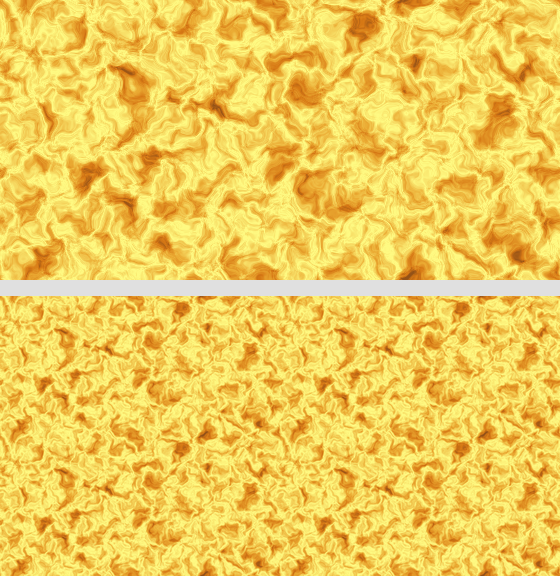
Top: one tile. Bottom: repeated 2 by 2.
Give the GLSL for this texture, as a Shadertoy shader.

```glsl
#define CELLS vec2(12.0, 6.0)
#define OCTAVES 6
#define WARP_OCTAVES 3
#define GAIN 0.6
#define CONTRAST 3.75
#define WARP 0.5
#define CREASE_SOFTNESS 0.04
#define GLOW vec3(1.0, 0.99, 0.52)
#define AMBER vec3(0.92, 0.67, 0.20)
#define RUST vec3(0.84, 0.47, 0.08)
#define CHAR vec3(0.58, 0.32, 0.09)

float hash(vec2 p) {
    return fract(sin(dot(p, vec2(127.1, 311.7))) * 43758.5453);
}

// Unit gradient at a lattice point, wrapped to the period
vec2 gradient(vec2 cell, vec2 period, float seed) {
    float angle = 6.28318 * hash(mod(cell, period) + seed);
    return vec2(cos(angle), sin(angle));
}

// Gradient noise that repeats after a whole number of cells
float tiledNoise(vec2 p, vec2 period, float seed) {
    vec2 i = floor(p);
    vec2 f = p - i;
    vec2 s = f * f * f * (f * (f * 6.0 - 15.0) + 10.0);
    vec2 e = vec2(1.0, 0.0);
    float a = dot(gradient(i, period, seed), f);
    float b = dot(gradient(i + e.xy, period, seed), f - e.xy);
    float c = dot(gradient(i + e.yx, period, seed), f - e.yx);
    float d = dot(gradient(i + e.xx, period, seed), f - e.xx);
    return mix(mix(a, b, s.x), mix(c, d, s.x), s.y);
}

// Octaves are shifted so that their lattice points do not line up
float tiledFbm(vec2 uv, int octaves, float seed) {
    float sum = 0.0;
    float amplitude = 1.0;
    vec2 period = CELLS;
    for (int k = 0; k < octaves; k++) {
        seed += 17.3;
        vec2 shift = vec2(0.37, 0.71) * seed;
        sum += amplitude * tiledNoise(uv * period + shift, period, seed);
        amplitude *= GAIN;
        period *= 2.0;
    }
    return sum;
}

// Bright creases cool through amber and rust to char
vec3 fireRamp(float depth) {
    vec3 color = mix(GLOW, AMBER, clamp(depth / 1.36, 0.0, 1.0));
    color = mix(color, RUST, clamp((depth - 1.36) / 0.94, 0.0, 1.0));
    return mix(color, CHAR, clamp((depth - 2.3) / 0.9, 0.0, 1.0));
}

void mainImage(out vec4 fragColor, in vec2 fragCoord) {
    vec2 uv = fragCoord / iResolution.xy;

    // Bending the domain pulls the blobs into wisps
    vec2 bend = vec2(tiledFbm(uv, WARP_OCTAVES, 5.9), tiledFbm(uv, WARP_OCTAVES, 91.4));
    uv += WARP * bend / CELLS;

    // Folding the noise at zero makes the glowing veins
    float height = CONTRAST * tiledFbm(uv, OCTAVES, 3.7);
    float depth = sqrt(height * height + CREASE_SOFTNESS * CREASE_SOFTNESS);

    fragColor = vec4(fireRamp(depth), 1.0);
}
```
